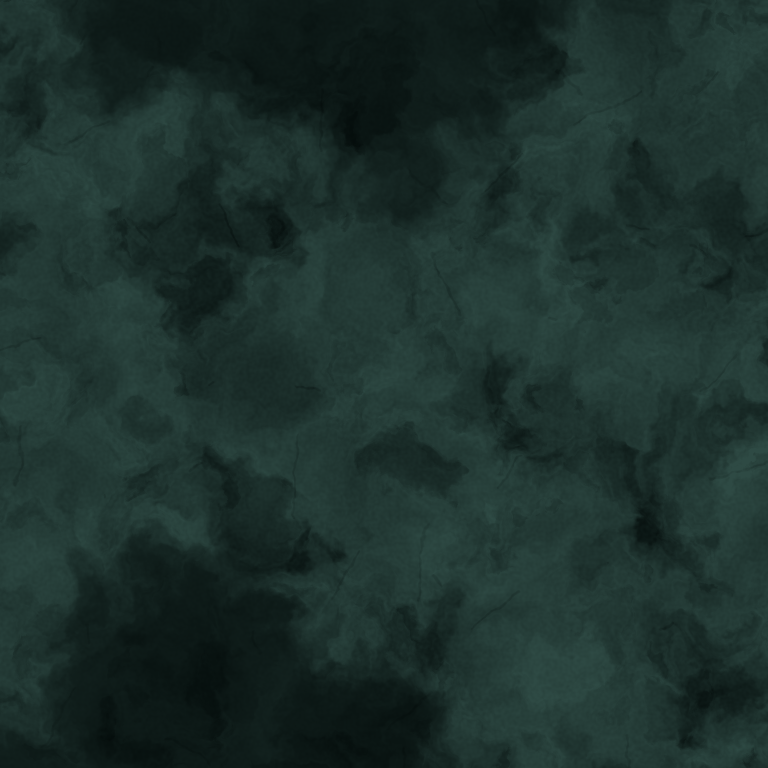
Write a WebGL 2 fragment shader that draws this texture.

```glsl
#version 300 es
precision highp float;

#define SHADOW_COLOR vec3(0.014, 0.045, 0.040)
#define LIGHT_COLOR vec3(0.165, 0.267, 0.245)
#define BASE_TONE 0.81
#define POOL_DEPTH 0.52
#define HOLLOW_DEPTH 0.34
#define BLOT_STRENGTH 0.30
#define CRUST_STRENGTH 0.20
#define SCRATCH_STRENGTH 0.14
#define GRAIN_STRENGTH 0.09
#define WARP_AMOUNT 0.11

uniform vec2 u_resolution;
out vec4 fragColor;

// Three random values in 0..1 for an integer cell
vec3 hash3(vec2 cell, float seed) {
  uvec3 v = uvec3(ivec3(cell, seed)) * 1664525u + 1013904223u;
  v.x += v.y * v.z;
  v.y += v.z * v.x;
  v.z += v.x * v.y;
  v ^= v >> 16u;
  v.x += v.y * v.z;
  v.y += v.z * v.x;
  v.z += v.x * v.y;
  return vec3(v >> 8u) / 16777216.0;
}

float cornerSlope(vec2 cell, vec2 offset, float seed) {
  float angle = 6.28318 * hash3(cell, seed).x;
  return dot(vec2(cos(angle), sin(angle)), offset);
}

float gradientNoise(vec2 p, float seed) {
  vec2 c = floor(p), f = p - c;
  vec2 e = vec2(1.0, 0.0);
  vec2 s = f * f * f * (f * (f * 6.0 - 15.0) + 10.0);
  float low = mix(cornerSlope(c, f, seed), cornerSlope(c + e.xy, f - e.xy, seed), s.x);
  float high = mix(cornerSlope(c + e.yx, f - e.yx, seed), cornerSlope(c + e.xx, f - e.xx, seed), s.x);
  return mix(low, high, s.y);
}

float fbm(vec2 p, float seed) {
  float sum = 0.0, gain = 0.5;
  for (int i = 0; i < 5; i++) {
    sum += gain * gradientNoise(p, seed + float(i));
    p = mat2(1.6, 1.2, -1.2, 1.6) * p;
    gain *= 0.55;
  }
  return sum;
}

// Overlapping ragged stains, mostly darker than the ground
float blots(vec2 p, float cells, float density, float softness, float seed) {
  vec2 q = p * cells, home = floor(q);
  float ragged = 0.55 * fbm(q * 2.2, seed + 20.0);
  float sum = 0.0;
  for (int y = -1; y <= 1; y++) {
    for (int x = -1; x <= 1; x++) {
      vec2 cell = home + vec2(x, y);
      vec3 place = hash3(cell, seed), kind = hash3(cell, seed + 1.0);
      float edge = length(q - cell - place.xy) + ragged - mix(0.18, 0.55, place.z);
      float fill = 1.0 - smoothstep(-softness * (0.5 + 2.0 * kind.y), softness, edge);
      float rim = exp(-pow((edge - softness) / softness, 2.0));
      sum += step(kind.z, density) * (fill * (0.45 - 1.15 * kind.x) + 0.10 * rim);
    }
  }
  return sum;
}

// Short hairlines in random directions
float scratches(vec2 p, float cells, float seed) {
  vec2 q = p * cells, home = floor(q);
  float sum = 0.0;
  for (int y = -1; y <= 1; y++) {
    for (int x = -1; x <= 1; x++) {
      vec2 cell = home + vec2(x, y);
      vec3 place = hash3(cell, seed), kind = hash3(cell, seed + 1.0);
      vec2 d = q - cell - place.xy;
      vec2 dir = vec2(cos(6.28318 * kind.x), sin(6.28318 * kind.x));
      float along = clamp(dot(d, dir), -0.45 * kind.y, 0.45 * kind.y);
      sum += step(kind.z, 0.6) * (1.0 - smoothstep(0.004, 0.022, length(d - dir * along)));
    }
  }
  return sum;
}

void main() {
  vec2 uv = gl_FragCoord.xy / min(u_resolution.x, u_resolution.y);
  vec2 p = uv + WARP_AMOUNT * vec2(fbm(uv * 7.0, 1.0), fbm(uv * 7.0, 11.0));
  p += 0.018 * vec2(fbm(uv * 38.0, 21.0), fbm(uv * 38.0, 31.0));

  // Broad pools of shadow at the upper and lower borders
  float drift = abs(2.0 * p.y - 1.0) - 1.6 * abs(p.x - mix(0.22, 0.5, p.y));
  drift += 0.55 * gradientNoise(p * 3.4, 41.0) + 0.5 * fbm(p * 7.0, 42.0);
  float pool = smoothstep(0.28, 0.62, drift);

  // Cloudy ground with hollows
  float tone = BASE_TONE - POOL_DEPTH * pool;
  float relief = 1.0 - 0.6 * pool;
  tone -= HOLLOW_DEPTH * relief * smoothstep(0.05, 0.27, fbm(p * 5.0, 51.0));
  tone += 0.5 * relief * fbm(p * 9.0, 61.0);

  // Stains from large to small
  float stain = blots(p, 6.0, 0.8, 0.07, 71.0) + 0.8 * blots(p, 13.0, 0.6, 0.09, 111.0);
  stain += 0.8 * blots(p, 32.0, 0.25, 0.13, 151.0);
  tone += BLOT_STRENGTH * relief * stain;

  // Patchy crust, hairlines and grain
  float patchy = smoothstep(-0.1, 0.25, gradientNoise(p * 8.0, 191.0));
  float crust = 0.22 - abs(gradientNoise(p * 48.0, 201.0)) + 0.7 * fbm(p * 85.0, 211.0);
  tone += CRUST_STRENGTH * relief * mix(0.35, 1.0, patchy) * crust;
  tone -= SCRATCH_STRENGTH * relief * scratches(mix(uv, p, 0.3), 8.0, 221.0);
  tone += GRAIN_STRENGTH * relief * gradientNoise(uv * 190.0, 231.0);

  fragColor = vec4(mix(SHADOW_COLOR, LIGHT_COLOR, clamp(tone, 0.0, 1.1)), 1.0);
}
```
